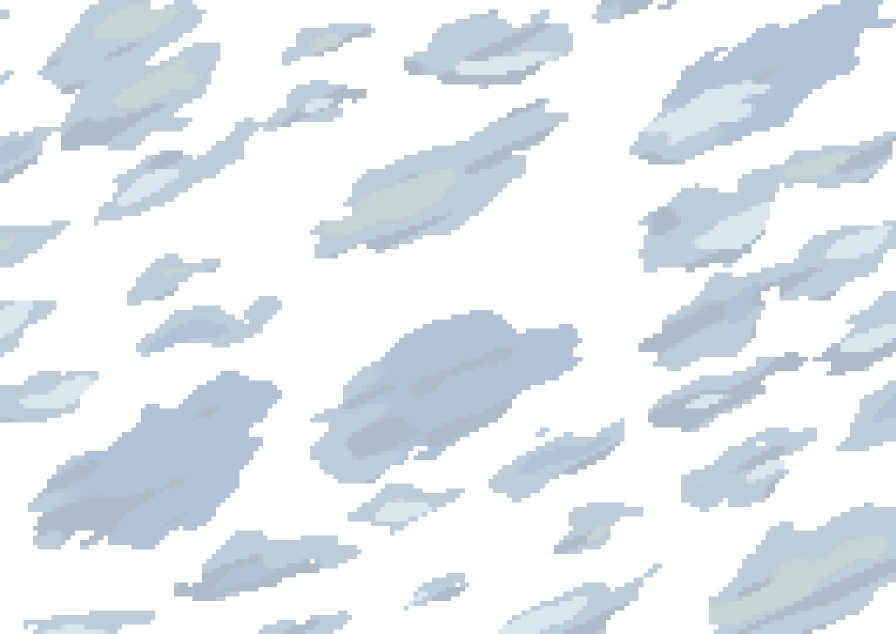
Write a WebGL 2 fragment shader that draws this texture.

```glsl
#version 300 es
precision highp float;
// Slanted, blocky clouds drifting over white.
// A skewed lattice holds one large cloud or four small ones per cell; each is a
// union of ragged ellipses, tinted by streaks and patches and snapped to blocks.

uniform vec2 u_resolution;
out vec4 fragColor;

#define BLOCKS 135.0
#define BIG_SHARE 0.34
#define TILT 0.42
#define RAGGED 0.026
#define WARP 0.035
#define SKY vec3(1.0)
#define HAZE vec3(0.74, 0.80, 0.85)
#define LAVENDER vec3(0.70, 0.76, 0.84)
#define SHADOW vec3(0.68, 0.73, 0.78)
#define PALE vec3(0.85, 0.90, 0.93)
#define SAGE vec3(0.78, 0.83, 0.84)

// Lattice vectors, in canvas heights
const mat2 LATTICE = mat2(0.5, 0.2, -0.05, 0.25);

struct Cloud {
  float dist;   // signed distance, canvas heights
  vec2 local;   // position along and across, about -1 to 1
  vec3 seed;
  bool big;
};

vec3 hash3(ivec3 cell) {
  uvec3 v = uvec3(cell) * 1664525u + 1013904223u;
  v.x += v.y * v.z; v.y += v.z * v.x; v.z += v.x * v.y;
  v ^= v >> 16u;
  v.x += v.y * v.z; v.y += v.z * v.x; v.z += v.x * v.y;
  return vec3(v >> 8u) / 16777216.0;
}

float noise(vec2 p, int layer) {
  ivec2 i = ivec2(floor(p));
  vec2 f = fract(p);
  f = f * f * (3.0 - 2.0 * f);
  float a = hash3(ivec3(i, layer)).x;
  float b = hash3(ivec3(i + ivec2(1, 0), layer)).x;
  float c = hash3(ivec3(i + ivec2(0, 1), layer)).x;
  float d = hash3(ivec3(i + ivec2(1, 1), layer)).x;
  return mix(mix(a, b, f.x), mix(c, d, f.x), f.y);
}

// Turns a direction at the given angle onto the x axis
vec2 align(vec2 p, float angle) {
  float c = cos(angle), s = sin(angle);
  return vec2(c * p.x + s * p.y, c * p.y - s * p.x);
}

float lobe(vec2 q, vec2 centre, vec2 radius) {
  return (length((q - centre) / radius) - 1.0) * radius.y;
}

Cloud makeCloud(vec2 p, ivec2 cell, int part, bool big) {
  vec3 a = hash3(ivec3(cell, 10 + part));
  vec3 b = hash3(ivec3(cell, 20 + part));
  vec2 slot = big ? vec2(0.5) : 0.25 + 0.5 * vec2(part & 1, part >> 1);
  vec2 centre = LATTICE * (vec2(cell) + slot + (a.xy - 0.5) * 0.16);
  float halfLength = big ? mix(0.20, 0.235, a.z) : mix(0.065, 0.14, a.z);
  float slim = big ? mix(0.36, 0.46, b.x) : mix(0.27, 0.49, b.x);
  float angle = big ? TILT + 0.1 * (b.y - 0.5) : TILT * mix(0.3, 1.35, b.y);
  vec2 q = align(p - centre, angle) / halfLength;

  // Body, trailing head and tail
  float d = lobe(q, vec2(-0.08, 0.0), vec2(0.75, slim));
  vec2 head = vec2(0.58, slim * mix(-0.25, 0.55, a.x));
  vec2 tail = vec2(-0.62, slim * mix(-0.5, 0.1, a.y));
  d = min(d, lobe(q, head, vec2(0.44, slim * 0.52)));
  d = min(d, lobe(q, tail, vec2(0.40, slim * 0.48)));
  return Cloud(d * halfLength, vec2(q.x, q.y / slim), b.zxy, big);
}

vec3 paint(vec2 p) {
  vec2 streak = align(p, TILT);
  float fine = noise(streak * vec2(22.0, 55.0), 1);
  float broad = noise(streak * vec2(9.0, 38.0), 2);
  vec2 bend = vec2(noise(p * 13.0, 3), noise(p * 13.0, 4)) - 0.5;
  vec2 w = p + bend * WARP;

  // Closest cloud among the neighbouring cells
  Cloud cloud = Cloud(1.0, vec2(0.0), vec3(0.0), false);
  ivec2 home = ivec2(floor(inverse(LATTICE) * p));
  for (int k = 0; k < 9; k++) {
    ivec2 cell = home + ivec2(k % 3, k / 3) - 1;
    bool big = hash3(ivec3(cell, 5)).x < BIG_SHARE;
    int parts = big ? 1 : 4;
    for (int part = 0; part < parts; part++) {
      Cloud c = makeCloud(w, cell, part, big);
      if (c.dist < cloud.dist) cloud = c;
    }
  }
  if (cloud.dist + (fine - 0.5) * RAGGED > 0.0) return SKY;

  // Body tint, then streaks of shade, then one bright or soft patch
  vec2 q = cloud.local;
  vec3 s = cloud.seed;
  vec3 col = HAZE;
  if (cloud.big && s.x > 0.45)
    col = mix(col, LAVENDER, smoothstep(-0.7, -0.5, q.x + 0.5 * (broad - 0.5)));
  col = mix(col, SHADOW, smoothstep(0.72, 0.78, broad - 0.16 * q.y));
  vec2 spot = vec2(mix(-0.4, 0.35, s.y), mix(-0.4, 0.3, s.z));
  float patchDist = length((q - spot) / vec2(0.5, 0.38)) + (fine + broad - 1.0) * 0.8;
  vec3 tint = s.x < 0.4 ? SAGE : s.x < 0.78 ? PALE : LAVENDER;
  return mix(col, tint, 1.0 - smoothstep(0.88, 1.0, patchDist));
}

void main() {
  // Four samples per pixel soften the block edges
  vec3 sum = vec3(0.0);
  for (int k = 0; k < 4; k++) {
    vec2 offset = vec2(k & 1, k >> 1) * 0.5 - 0.25;
    vec2 p = (gl_FragCoord.xy + offset) / u_resolution.y;
    sum += paint((floor(p * BLOCKS) + 0.5) / BLOCKS);
  }
  fragColor = vec4(sum * 0.25, 1.0);
}
```
